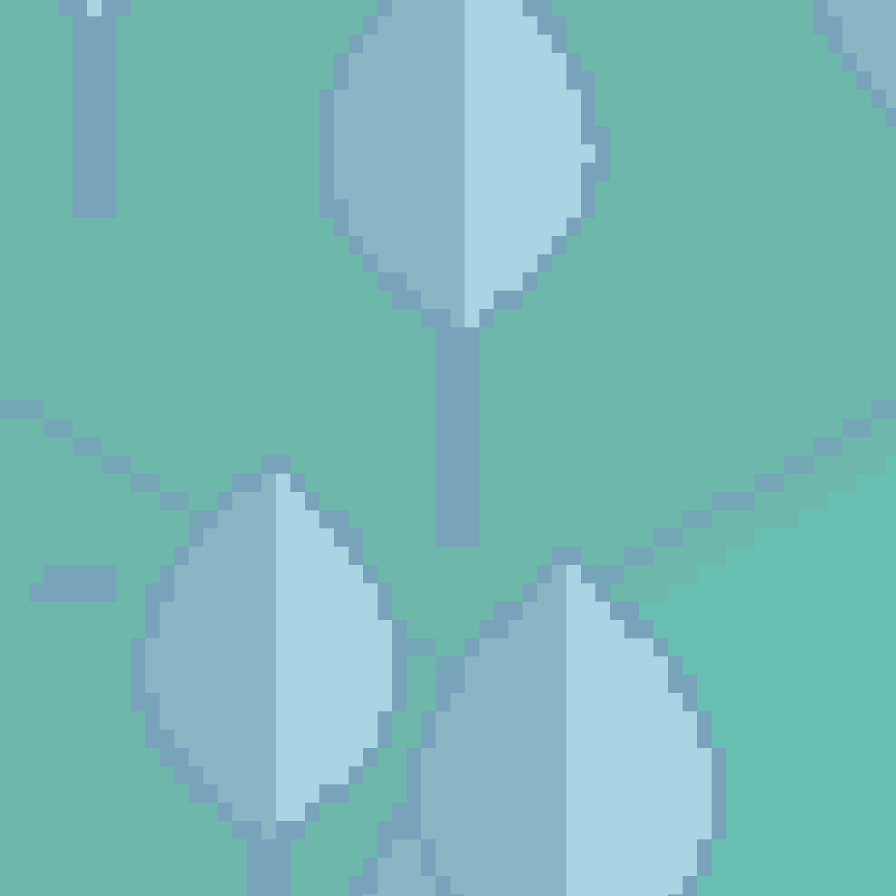
Give the GLSL for this pattern, as a Shadertoy shader.

```glsl
// Blocky pale-blue leaf trees on teal ground, with faint ridge lines behind them.

const vec3 GROUND  = vec3(0.43, 0.72, 0.67);
const vec3 MEADOW  = vec3(0.41, 0.75, 0.70);
const vec3 OUTLINE = vec3(0.47, 0.64, 0.73);
const vec3 SHADE   = vec3(0.54, 0.71, 0.77);
const vec3 LIGHT   = vec3(0.66, 0.83, 0.89);

// Each tree, back to front: crown centre x, y (y runs down), crown size
const vec3 TREES[6] = vec3[6](
    vec3(0.104, -0.159, 0.197),
    vec3(0.513,  0.172, 0.215),
    vec3(1.065, -0.027, 0.215),
    vec3(0.547,  1.066, 0.221),
    vec3(0.302,  0.749, 0.204),
    vec3(0.632,  0.896, 0.237));

// Approximate distance inside a leaf with parabolic sides and a taller top
float leafDepth(vec2 q, float size) {
    float halfWidth = 0.75 * size;
    float halfHeight = q.y < 0.0 ? 1.2 * size : size;
    float t = q.y / halfHeight;
    float slope = 2.0 * t * halfWidth / halfHeight;
    return (halfWidth * (1.0 - t * t) - abs(q.x)) / sqrt(1.0 + slope * slope);
}

vec3 drawTree(vec3 col, vec2 q, float size) {
    // Stalk
    if (abs(q.x) < 0.11 * size && q.y > 0.0 && q.y < 2.03 * size) col = OUTLINE;

    // Crown: outline, then shaded left and lit right halves
    float depth = leafDepth(q, size);
    if (depth > 0.0) col = OUTLINE;
    if (depth > 0.017) col = q.x < 0.0 ? SHADE : LIGHT;
    return col;
}

vec3 drawGround(vec2 p) {
    vec3 col = GROUND;

    // Brighter meadow under the right-hand ridge
    float ridge = p.y - 0.742 + 0.59 * abs(p.x - 0.508);
    if (ridge > 0.06 && p.x > 0.63) col = MEADOW;

    // Ridge line, one block thick
    if (abs(ridge) < 0.0102) col = mix(OUTLINE, GROUND, 0.2);

    // Short dash with a slanted end
    if (abs(p.y - 0.648) < 0.019 && p.x < 0.125 && p.x + 0.8 * p.y > 0.558) col = OUTLINE;
    return col;
}

vec3 scene(vec2 uv) {
    // Snap to the centres of coarse blocks, with y running down
    vec2 grid = vec2(61.7, 49.0);
    vec2 shift = vec2(0.0, 0.1);
    vec2 p = (floor(vec2(uv.x, 1.0 - uv.y) * grid + shift) + 0.5 - shift) / grid;

    vec3 col = drawGround(p);
    for (int i = 0; i < 6; i++) col = drawTree(col, p - TREES[i].xy, TREES[i].z);
    return col;
}

void mainImage(out vec4 fragColor, in vec2 fragCoord) {
    // Average a 3 by 3 set of samples to smooth the block edges
    vec3 sum = vec3(0.0);
    for (int i = 0; i < 9; i++) {
        vec2 offset = (vec2(i % 3, i / 3) - 1.0) / 3.0;
        sum += scene((fragCoord + offset) / iResolution.xy);
    }
    fragColor = vec4(sum / 9.0, 1.0);
}
```
